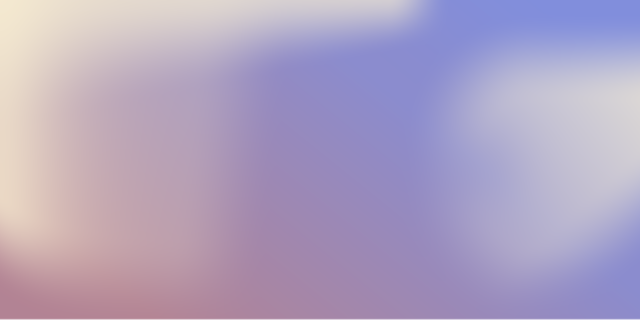
A Shadertoy shader for this background:

```glsl
// Soft rose-to-blue gradient with blurred cream light at the left, top and right.
#define ROSE vec3(0.700, 0.515, 0.580)
#define BLUE vec3(0.506, 0.557, 0.863)
#define CREAM vec3(0.980, 0.940, 0.825)
#define PANEL_LIGHT 0.22
#define RIM_LIGHT 0.56
#define BAND_LIGHT 0.70
#define BAND_END 1.31
#define CLOUD_CENTER vec2(1.93, 0.46)
#define CLOUD_SIZE vec2(0.54, 0.36)
#define CLOUD_ROUND 0.27
#define HEM_LIGHT 0.60

// Soft step from 0 to 1, centred on an edge.
float softStep(float edge, float blur, float v) {
    return smoothstep(edge - blur, edge + blur, v);
}

float roundedBox(vec2 p, vec2 halfSize, float radius) {
    vec2 q = abs(p) - halfSize + radius;
    return length(max(q, 0.0)) + min(max(q.x, q.y), 0.0) - radius;
}

// Left panel, brightest along the canvas border.
float panelLight(vec2 p) {
    float side = 1.0 - softStep(0.66 + 0.12 * p.y, 0.15, p.x);
    float base = softStep(0.10 + 0.14 * exp(-5.0 * p.x), 0.15, p.y);
    float rim = RIM_LIGHT * exp(-p.x * p.x / (0.03 + 0.12 * p.x));
    return side * base * (PANEL_LIGHT + rim);
}

// Band along the top that thins towards its right end.
float bandLight(vec2 p) {
    float fade = smoothstep(0.59 + 0.20 * p.x, 1.03, p.y);
    return BAND_LIGHT * fade * (1.0 - softStep(BAND_END, 0.10, p.x));
}

// Right cloud, cut by a slanted lower edge and dimmed near its left side.
float cloudLight(vec2 p) {
    float box = roundedBox(p - CLOUD_CENTER, CLOUD_SIZE, CLOUD_ROUND);
    float slant = dot(p - vec2(1.70, 0.08), normalize(vec2(-0.9, 1.0)));
    float shape = (1.0 - softStep(0.0, 0.14, box)) * softStep(0.0, 0.14, slant);
    vec2 d = p - vec2(1.51, 0.48);
    float dip = 0.12 * exp(-45.0 * dot(d, d));
    float strength = 0.47 + 0.60 * (p.x - 1.69) + 0.45 * (p.y - 0.5) - dip;
    return shape * clamp(strength, 0.0, 1.0);
}

void mainImage(out vec4 fragColor, in vec2 fragCoord) {
    // The canvas spans 2 by 1 units.
    vec2 p = fragCoord / iResolution.xy * vec2(2.0, 1.0);

    // Diagonal base gradient, easing into blue
    float ramp = max(0.5 * p.x + 0.62 * p.y - 0.25, 0.0);
    float blend = min(ramp, 0.8) + 0.2 * smoothstep(0.8, 1.25, ramp);
    vec3 color = mix(ROSE, BLUE, blend);

    // Cream lights, combined without overshoot
    float shade = (1.0 - panelLight(p)) * (1.0 - bandLight(p)) * (1.0 - cloudLight(p));
    color = mix(color, CREAM, 1.0 - shade);

    // Thin pale hem along the bottom border
    float hem = 1.0 - smoothstep(0.002, 0.0055, p.y);
    color = mix(color, vec3(1.0), HEM_LIGHT * hem);

    fragColor = vec4(color, 1.0);
}
```
